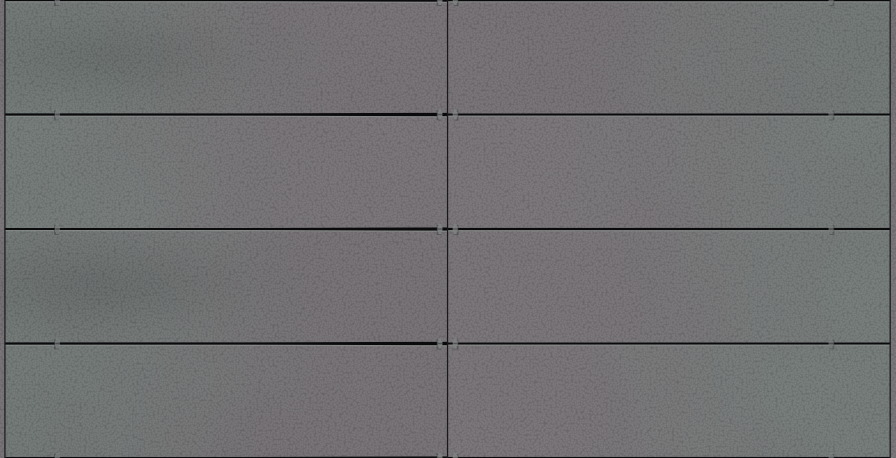
Reproduce this texture procedurally as a Shadertoy shader.

```glsl
// Layout, in canvas widths unless noted
const float ROWS = 4.0;
const float CENTRE_X = 0.4995;
const float COLUMN_WIDTH = 0.494;
const float VERTICAL_HALF = 0.0007;
const float JOINT_HALF = 0.0013;
const float JOINT_SWELL = 0.0006;
const float LIP_HALF = 0.0007;
const vec2 CLIP_HALF = vec2(0.0027, 0.0056);
const float INNER_CLIP = 0.0085;
const float OUTER_CLIP_LEFT = 0.4355;
const float OUTER_CLIP_RIGHT = 0.428;

// Surface
const float GRAIN_CELLS = 390.0;
const float GRAIN_DEPTH = 0.085;
const float PANEL_VARIATION = 0.012;
const float SMUDGE_DEPTH = 0.035;
const vec3 WARM_GREY = vec3(0.455, 0.440, 0.452);
const vec3 GREEN_GREY = vec3(0.438, 0.466, 0.457);
const vec3 JOINT_BLACK = vec3(0.04, 0.04, 0.05);
const vec3 SEAM_DARK = vec3(0.10, 0.10, 0.11);
const vec3 LIP_LIGHT = vec3(0.55, 0.57, 0.56);
const vec3 CLIP_GREY = vec3(0.50, 0.51, 0.51);
const vec3 CLIP_SHADE = vec3(0.22, 0.23, 0.23);

vec2 hash2(vec2 p) {
    vec3 q = fract(p.xyx * vec3(0.1031, 0.1030, 0.0973));
    q += dot(q, q.yzx + 33.33);
    return fract((q.xx + q.yz) * q.zy);
}

// Distance to the nearest jittered cell point
float cellular(vec2 p) {
    vec2 cell = floor(p), f = fract(p);
    float nearest = 2.0;
    for (int j = -1; j <= 1; j++)
        for (int i = -1; i <= 1; i++) {
            vec2 o = vec2(i, j);
            nearest = min(nearest, length(o + hash2(cell + o) - f));
        }
    return nearest;
}

// Broad mottling, roughly -1 to 1
float layeredSines(vec2 p) {
    float sum = 0.0, amp = 0.5;
    for (int i = 0; i < 4; i++) {
        sum += amp * sin(p.x + 1.7 * sin(p.y)) * cos(p.y + 1.3 * sin(p.x));
        p = mat2(1.5, 1.1, -1.1, 1.5) * p + 2.3;
        amp *= 0.6;
    }
    return sum;
}

// Pixel coverage of a band centred on zero
float band(float d, float halfWidth, float px) {
    return (clamp(d + 0.5 * px, -halfWidth, halfWidth)
          - clamp(d - 0.5 * px, -halfWidth, halfWidth)) / px;
}

float box(vec2 d, vec2 halfSize, float px) {
    return band(d.x, halfSize.x, px) * band(d.y, halfSize.y, px);
}

void mainImage(out vec4 fragColor, in vec2 fragCoord) {
    float px = 1.0 / iResolution.x;
    vec2 p = fragCoord * px;
    float rowHeight = iResolution.y * px / ROWS;
    float fromCentre = p.x - CENTRE_X;
    float side = step(0.0, fromCentre);
    float across = abs(fromCentre);
    float inside = band(fromCentre, COLUMN_WIDTH, px);

    // Panel tone: warm in the middle, greener outwards
    vec2 panel = vec2(side, floor(p.y / rowHeight));
    vec2 seed = hash2(panel + 7.0);
    float mottle = layeredSines(p * 9.0 + seed * 20.0);
    float green = smoothstep(0.08, 0.5, across + 0.09 * mottle + 0.1 * (seed.x - 0.5));
    vec3 color = mix(WARM_GREY, GREEN_GREY, green * inside);
    color += PANEL_VARIATION * (seed.y - 0.5) + 0.006 * mottle;

    // Soft dark smudge on alternate left panels
    vec2 s = vec2((p.x - 0.12) / 0.13, (fract(p.y / rowHeight) - 0.5) / 0.32);
    color -= SMUDGE_DEPTH * exp(-dot(s, s)) * (1.0 - side) * mod(panel.y, 2.0);

    // Fine grain
    color += GRAIN_DEPTH * (0.45 - cellular(p * GRAIN_CELLS));

    // Horizontal joints, varying in thickness, with a lit lip below
    float joint = floor(p.y / rowHeight + 0.5);
    float y = p.y - joint * rowHeight;
    float wear = hash2(vec2(joint, side) + 3.0).x;
    float swell = (1.0 - side) * smoothstep(0.25, 0.0, across) + 0.5 * wear - 0.4;
    float jointHalf = JOINT_HALF + JOINT_SWELL * swell;
    color = mix(color, LIP_LIGHT, 0.7 * inside * band(y + jointHalf + LIP_HALF, LIP_HALF, px));
    color = mix(color, JOINT_BLACK, inside * band(y, jointHalf, px));

    // Vertical seams at the centre and both outer edges
    float seam = band(across, VERTICAL_HALF, px) + band(across - COLUMN_WIDTH, VERTICAL_HALF, px);
    color = mix(color, SEAM_DARK, min(seam, 1.0));

    // Stepped clips holding the panels at each joint
    float outerClip = mix(OUTER_CLIP_LEFT, OUTER_CLIP_RIGHT, side);
    for (int i = 0; i < 2; i++) {
        vec2 d = vec2(across - (i == 0 ? INNER_CLIP : outerClip), y);
        float strength = i == 0 ? 0.95 : 0.75;
        float tab = box(d, CLIP_HALF * vec2(0.65, 1.0), px);
        float plate = box(d, CLIP_HALF * vec2(1.0, 0.6), px);
        color = mix(color, CLIP_SHADE, 0.5 * box(d - vec2(0.001, -0.001), CLIP_HALF, px));
        color = mix(color, CLIP_GREY, strength * max(tab, plate));
        color = mix(color, CLIP_SHADE, 0.6 * box(d, CLIP_HALF * vec2(0.8, 0.14), px));
    }
    fragColor = vec4(clamp(color, 0.0, 1.0), 1.0);
}
```
